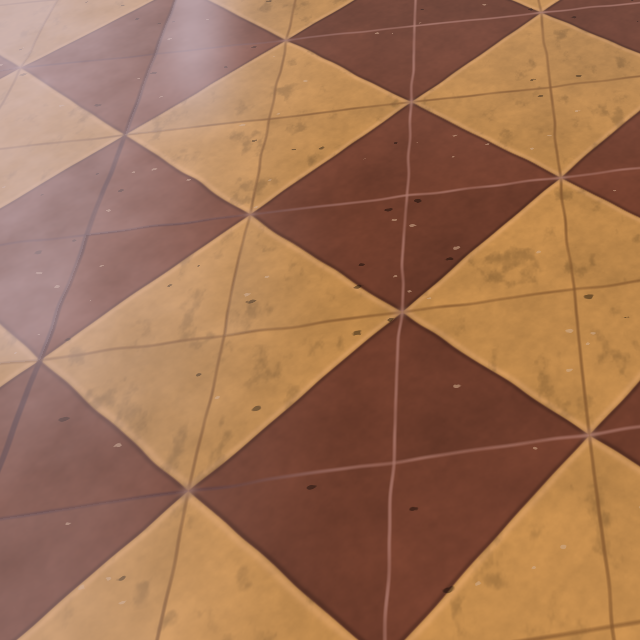
Write a WebGL 1 fragment shader that draws this pattern.

```glsl
precision highp float;
// Worn cement floor tiles in brown and ochre diamonds, seen in perspective with window sheen.
uniform vec2 u_resolution;

float hash(vec2 p) {
  vec3 q = fract(vec3(p.xyx) * 0.1031);
  q += dot(q, q.yzx + 33.33);
  return fract((q.x + q.y) * q.z);
}

float noise(vec2 p) {
  vec2 i = floor(p), f = fract(p);
  f = f * f * (3.0 - 2.0 * f);
  return mix(mix(hash(i), hash(i + vec2(1.0, 0.0)), f.x),
             mix(hash(i + vec2(0.0, 1.0)), hash(i + 1.0), f.x), f.y);
}

float fbm(vec2 p) {
  float sum = 0.0, amp = 0.5;
  for (int i = 0; i < 4; i++) {
    sum += amp * noise(p);
    p = p * 2.1 + 17.3;
    amp *= 0.5;
  }
  return sum;
}

// Inverse projection from the canvas (y down) to floor units of one tile.
vec2 floorCoords(vec2 s) {
  vec2 colU = vec2(0.2826, -0.0286) - 0.0143 * s;
  vec2 colV = vec2(-0.0885, 0.144) + 0.125 * s;
  vec2 r = s - vec2(0.6263, 0.4883);
  return vec2(r.x * colV.y - r.y * colV.x, colU.x * r.y - colU.y * r.x)
         / (colU.x * colV.y - colU.y * colV.x);
}

// Sparse irregular flecks, at most one per cell.
float flecks(vec2 p, float density) {
  vec2 id = floor(p);
  vec2 center = 0.25 + 0.5 * vec2(hash(id + 3.1), hash(id + 8.7));
  float radius = 0.07 + 0.13 * hash(id + 5.3);
  float d = length((fract(p) - center) * vec2(1.0, 1.5)) + 0.12 * (noise(p * 9.0) - 0.5);
  return step(1.0 - density, hash(id + 40.0)) * (1.0 - smoothstep(radius * 0.5, radius, d));
}

void main() {
  vec2 s = gl_FragCoord.xy / u_resolution;
  s.y = 1.0 - s.y;
  vec2 uv = floorCoords(s);
  float depth = 1.0 + 0.0143 * uv.x - 0.125 * uv.y;
  float soft = depth * (0.007 + 2.0 / min(u_resolution.x, u_resolution.y));
  vec2 wobble = vec2(noise(uv * 5.0), noise(uv * 5.0 + 31.0)) - 0.5;
  vec2 p = uv + 0.016 * wobble;
  vec2 tile = floor(p);

  // Brown diamonds sit on even columns and odd rows.
  vec2 fold = abs(mod(p + vec2(1.0, 0.0), 2.0) - 1.0);
  float edge = fold.x + fold.y - 1.0;
  float ochre = smoothstep(-soft, soft, edge);

  // Mottled pigment with a different tone on every tile half.
  float cloud = fbm(uv * 4.0) - 0.47;
  float grain = fbm(uv * 24.0 + 9.0) - 0.47;
  float tone = hash(tile + 61.0 + 20.0 * step(0.0, edge)) - 0.5;
  vec3 brownGlaze = vec3(0.425, 0.237, 0.172) * (1.0 + 0.13 * tone + 0.2 * cloud + 0.1 * grain);
  vec3 ochreGlaze = vec3(0.74, 0.53, 0.295) * (1.0 + 0.08 * tone + 0.18 * cloud + 0.1 * grain);
  vec3 color = mix(brownGlaze, ochreGlaze, ochre);

  // Dirty seam on the diagonals, with a pale rim on the ochre side.
  color *= 1.0 - 0.22 * exp(-pow((edge + 0.012) / (0.014 + soft * 0.5), 2.0));
  color += vec3(0.06, 0.05, 0.06) * exp(-pow((edge - 0.03) / 0.025, 2.0));

  // Pits, stains and pale chips.
  color *= 1.0 - 0.4 * flecks(uv * 6.0 + 2.0, 0.07);
  color *= 1.0 - 0.16 * ochre * smoothstep(0.56, 0.8, fbm(uv * vec2(9.0, 6.0) + 50.0));
  color = mix(color, vec3(0.8, 0.66, 0.54), 0.55 * flecks(uv * 8.0 + 71.0, 0.05));

  // Joints: pinkish on brown, umber on ochre, one wide dark column joint.
  vec2 lineId = floor(p + 0.5);
  vec2 joint = abs(p - lineId);
  float openJoint = 1.0 - step(0.5, abs(lineId.x + 2.0));
  vec2 halfWidth = vec2(0.008 + 0.008 * openJoint, 0.009);
  vec2 blur = soft * vec2(0.8, 1.1);
  vec2 mask = 1.0 - smoothstep(max(halfWidth - blur, 0.0), halfWidth + blur, joint);
  mask *= 0.65 + 0.35 * vec2(noise(uv.yx * 7.0), noise(uv * 7.0 + 13.0));
  float clean = smoothstep(0.25, 0.62, s.x);
  vec3 brownJoint = mix(vec3(0.29, 0.17, 0.17), vec3(0.66, 0.46, 0.41), clean);
  vec3 jointColor = mix(brownJoint, vec3(0.5, 0.33, 0.18), ochre);
  color = mix(color, jointColor, 0.8 * mask.y);
  color = mix(color, mix(jointColor, vec3(0.2, 0.11, 0.11), 0.8 * openJoint), 0.85 * mask.x);

  // Pale mortar where four diamond tips meet.
  float tip = 1.0 - step(0.5, mod(lineId.x + lineId.y, 2.0));
  float knot = exp(-dot(p - lineId, p - lineId) / 0.0014);
  color = mix(color, vec3(0.67, 0.49, 0.41), 0.6 * tip * knot * (1.0 - 0.7 * openJoint));

  // Window light from the left, broken by the slight tilt of each tile.
  float sheen = 0.62 * (1.0 - smoothstep(0.0, 0.58, s.x)) * (1.0 - 0.5 * smoothstep(0.45, 0.85, s.y));
  sheen *= 0.75 + 0.4 * hash(tile + 90.0) + 0.3 * cloud;
  sheen += 0.12 * (1.0 - smoothstep(0.0, 0.35, s.y));
  float streak = exp(-pow((s.x - 0.31) / 0.055, 2.0)) * (1.0 - smoothstep(0.08, 0.25, s.y));
  sheen += 0.3 * streak * smoothstep(-2.02, -1.98, p.x);
  color = mix(color, vec3(0.82, 0.75, 0.79), clamp(sheen, 0.0, 0.75));

  gl_FragColor = vec4(clamp(color, 0.0, 1.0), 1.0);
}
```
